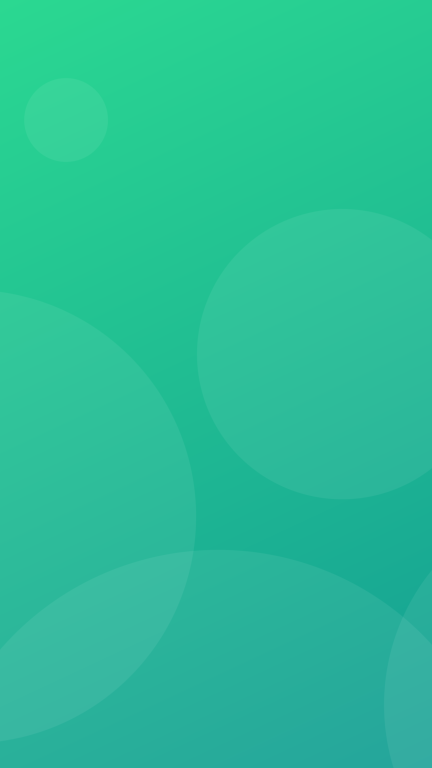
This background is drawn by a WebGL 2 fragment shader. Its source:

```glsl
#version 300 es
precision highp float;
// A slanted green-to-teal gradient under five large translucent discs.
// Each disc is a circle distance function with a smoothed edge, and a
// thin white veil is blended wherever it covers, so overlaps grow lighter.

uniform vec2 u_resolution;
out vec4 outColor;

// Linear ramp from the upper left to the lower right corner.
vec3 slantedGradient(vec2 p, float height) {
    vec2 direction = vec2(0.423, 0.906);
    vec2 fromTopLeft = vec2(p.x, height - p.y);
    float t = dot(fromTopLeft, direction) / dot(vec2(1.0, height), direction);
    vec3 green = vec3(0.168, 0.848, 0.570);
    vec3 teal = vec3(0.080, 0.620, 0.578);
    return mix(green, teal, clamp(t, 0.0, 1.0));
}

// Coverage of a disc given as center.xy and radius.
float discCoverage(vec2 p, vec3 disc, float pixel) {
    float d = length(p - disc.xy) - disc.z;
    return 1.0 - smoothstep(-0.75 * pixel, 0.75 * pixel, d);
}

void main() {
    // Canvas width is one unit, origin at the lower left.
    vec2 p = gl_FragCoord.xy / u_resolution.x;
    float height = u_resolution.y / u_resolution.x;
    float pixel = 1.0 / u_resolution.x;

    vec3 color = slantedGradient(p, height);

    // Discs: small upper left, right, left, bottom, lower right.
    vec3 discs[5] = vec3[5](
        vec3(0.153, 1.500, 0.097),
        vec3(0.792, 0.958, 0.336),
        vec3(-0.071, 0.582, 0.525),
        vec3(0.505, -0.162, 0.667),
        vec3(1.384, 0.146, 0.495)
    );
    for (int i = 0; i < 5; i++) {
        color = mix(color, vec3(1.0), 0.068 * discCoverage(p, discs[i], pixel));
    }

    outColor = vec4(color, 1.0);
}
```
